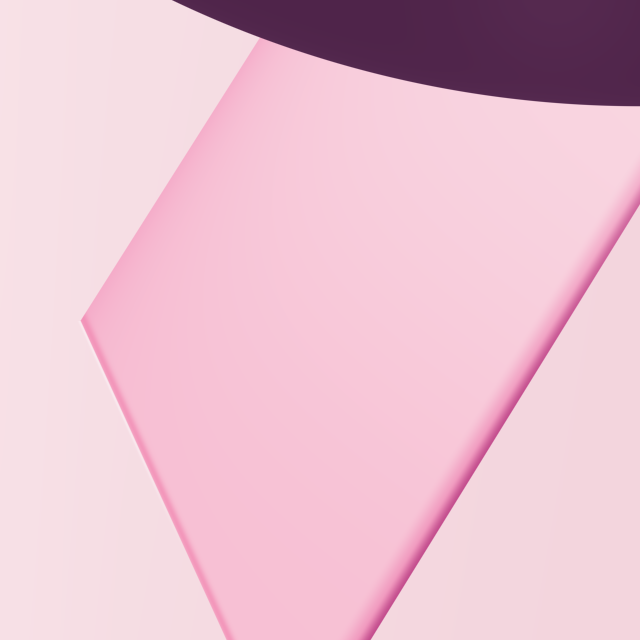
A WebGL 2 fragment shader for this background:

```glsl
#version 300 es
precision highp float;
// A folded pink ribbon on a pale rose ground, beneath a large dark plum disc.
// The ribbon is the overlap of three half-planes; distances to its edges
// drive the rim shading, and soft gradients tint every surface.

uniform vec2 u_resolution;
out vec4 outColor;

// Signed distance to the line a-b, positive on its right-hand side.
float rightOf(vec2 p, vec2 a, vec2 b) {
    vec2 d = normalize(b - a);
    return dot(p - a, vec2(d.y, -d.x));
}

float cover(float dist, float pixel) {
    return smoothstep(-0.75 * pixel, 0.75 * pixel, dist);
}

vec3 groundColor(vec2 p) {
    vec3 c = mix(vec3(0.965, 0.875, 0.898), vec3(0.953, 0.835, 0.867),
                 smoothstep(0.0, 1.0, p.x * 0.85 + (1.0 - p.y) * 0.15));
    return c + 0.006 * smoothstep(0.2, 0.0, p.x);
}

vec3 ribbonColor(vec2 p, float upperLeft, float lowerLeft, float right) {
    // Broad light falling from the upper right
    float light = smoothstep(0.25, 1.25, p.x * 0.55 + p.y * 0.8);
    vec3 c = mix(vec3(0.969, 0.755, 0.832), vec3(0.975, 0.835, 0.880), light);
    c = mix(c, vec3(0.960, 0.680, 0.790), 0.55 * exp(-upperLeft / 0.11));

    // Soft rolled rim at the upper left
    c = mix(c, vec3(0.955, 0.610, 0.755), 0.45 * exp(-upperLeft / 0.025));

    // Narrow crease at the lower left
    float crease = exp(-pow((lowerLeft - 0.005) / 0.007, 2.0));
    c = mix(c, vec3(0.945, 0.540, 0.700), 0.75 * crease);

    // Deep rounded rim at the right, stronger toward the bottom
    float depth = mix(1.0, 0.72, smoothstep(0.3, 0.75, p.y));
    c = mix(c, vec3(0.925, 0.500, 0.690), 0.70 * depth * smoothstep(0.047, 0.008, right));
    return mix(c, vec3(0.730, 0.250, 0.520), 0.85 * depth * smoothstep(0.020, -0.001, right));
}

vec3 discColor(vec2 p, float inside) {
    float sheen = exp(-dot(p - vec2(0.87, 1.02), p - vec2(0.87, 1.02)) / 0.02);
    vec3 c = vec3(0.310, 0.142, 0.290) + vec3(0.025, 0.020, 0.022) * sheen;
    return c + 0.018 * exp(-inside / 0.015);
}

void main() {
    vec2 p = gl_FragCoord.xy / u_resolution;
    float pixel = 1.0 / min(u_resolution.x, u_resolution.y);

    // Ribbon edges
    vec2 corner = vec2(0.126, 0.499);
    float upperLeft = rightOf(p, corner, vec2(0.406, 0.941));
    float lowerLeft = rightOf(p, vec2(0.354, 0.0), corner);
    float right = rightOf(p, vec2(1.0, 0.681), vec2(0.579, 0.0));
    float ribbon = min(min(upperLeft, lowerLeft), right);

    // Ground, with a fine highlight beside the lower left edge
    vec3 color = groundColor(p);
    float glint = exp(-pow((lowerLeft + 0.002) / 0.002, 2.0)) * step(p.y, corner.y);
    color = mix(color, vec3(0.985, 0.930, 0.950), 0.7 * glint * smoothstep(0.1, 0.35, p.y));

    // Ribbon, then the disc above it
    vec3 pink = ribbonColor(p, max(upperLeft, 0.0), lowerLeft, right);
    color = mix(color, pink, cover(ribbon, pixel));
    float disc = 1.695 - distance(p, vec2(1.0, 2.529));
    color = mix(color, discColor(p, max(disc, 0.0)), cover(disc, pixel));

    outColor = vec4(color, 1.0);
}
```
